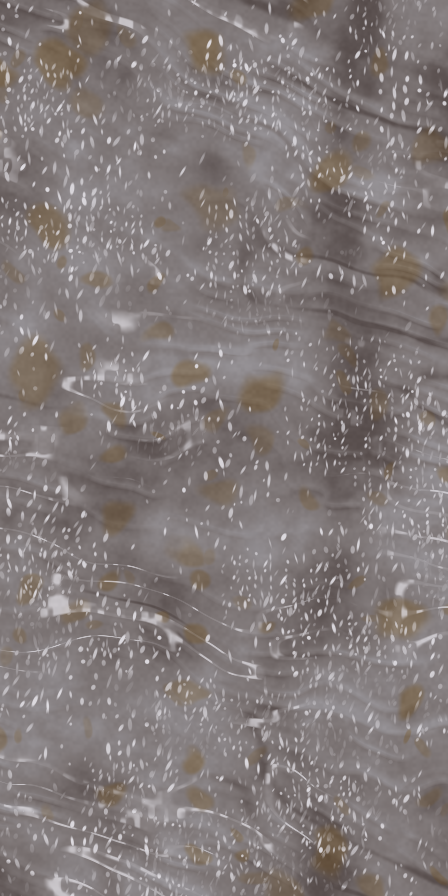
This texture is drawn by a WebGL 2 fragment shader. Its source:

```glsl
#version 300 es
precision highp float;
uniform vec2 u_resolution;
out vec4 fragColor;

float hash(vec2 p) {
  vec3 q = fract(p.xyx * 0.1031);
  q += dot(q, q.yzx + 33.33);
  return fract((q.x + q.y) * q.z);
}

vec2 hash2(vec2 p) {
  return vec2(hash(p), hash(p + 71.7));
}

float noise(vec2 p) {
  vec2 i = floor(p), f = p - i;
  f = f * f * f * (f * (f * 6.0 - 15.0) + 10.0);
  vec2 e = vec2(0.0, 1.0);
  return mix(mix(hash(i), hash(i + e.yx), f.x),
             mix(hash(i + e), hash(i + e.yy), f.x), f.y);
}

float fbm(vec2 p) {
  float sum = 0.0, amp = 0.5;
  for (int i = 0; i < 4; i++) {
    sum += amp * noise(p);
    p = mat2(0.8, 0.6, -0.6, 0.8) * p * 2.05 + 13.1;
    amp *= 0.5;
  }
  return sum / 0.9375;
}

vec2 rotate(vec2 p, float a) {
  float c = cos(a), s = sin(a);
  return vec2(c * p.x + s * p.y, c * p.y - s * p.x);
}

// Coordinates along and across the folds: slanted at both ends, level between
vec2 foldSpace(vec2 p) {
  float slope = 0.1 + 0.42 * smoothstep(0.9, 1.9, p.y) + 0.32 * (1.0 - smoothstep(0.1, 0.9, p.y));
  vec2 bend = vec2(noise(p * 3.1 + 5.0), noise(p * 3.7 + 41.0)) - 0.5;
  float ripple = noise(p * 11.0 + 23.0) - 0.5;
  return vec2(p.x, p.y + slope * (p.x - 0.5)) + 0.14 * bend + vec2(0.0, 0.025 * ripple);
}

float ridge(vec2 p) {
  float r = 1.0 - abs(2.0 * noise(p) - 1.0);
  return r * r;
}

float foldHeight(vec2 p) {
  vec2 f = foldSpace(p);
  return 0.62 * ridge(f * vec2(3.0, 11.0)) + 0.38 * ridge(f * vec2(8.0, 25.0) + 9.0);
}

// Scattered soft-edged oval spots, returned as opacity
float spots(vec2 p, float scale, float share, float seed) {
  vec2 q = p * scale, home = floor(q);
  float cover = 0.0;
  for (int j = -1; j <= 1; j++)
  for (int i = -1; i <= 1; i++) {
    vec2 cell = home + vec2(i, j);
    vec2 rnd = hash2(cell + seed), shape = hash2(cell + seed + 19.0);
    vec2 d = rotate(q - cell - rnd, shape.x * 3.0 - 1.5);
    float radius = mix(0.16, 0.44, shape.y * shape.y);
    float dist = length(d * vec2(0.85, 1.25)) / radius;
    float on = step(hash(cell + seed + 37.0), share);
    cover = max(cover, on * mix(0.45, 0.95, rnd.x) * (1.0 - smoothstep(0.6, 1.15, dist)));
  }
  return cover;
}

// Small upright dashes of reflected light, gathered in patches
float glints(vec2 p, float scale, float seed, float pixel) {
  vec2 q = p * scale, home = floor(q);
  float light = 0.0, blur = pixel * scale;
  for (int j = -1; j <= 1; j++)
  for (int i = -1; i <= 1; i++) {
    vec2 cell = home + vec2(i, j);
    vec2 rnd = hash2(cell + seed), shape = hash2(cell + seed + 53.0);
    vec2 centre = cell + 0.15 + 0.7 * rnd;
    vec2 d = rotate(q - centre, mix(-0.65, 0.35, shape.x));
    vec2 size = vec2(mix(0.08, 0.17, rnd.y), mix(0.14, 0.46, shape.y));
    float dist = (length(d / size) - 1.0) * size.x;
    float patchy = smoothstep(0.42, 0.72, noise(centre / scale * 6.5 + 3.0));
    float on = step(hash(cell + seed + 89.0), 0.08 + 0.7 * patchy);
    light = max(light, on * mix(0.35, 1.0, rnd.x) * (1.0 - smoothstep(-0.6 * blur, 0.8 * blur, dist)));
  }
  return light;
}

void main() {
  vec2 p = gl_FragCoord.xy / u_resolution.x;
  float pixel = 1.0 / u_resolution.x;
  vec2 f = foldSpace(p);

  // Relief of the folds, lit from above
  vec2 dy = vec2(0.0, 0.006);
  float height = foldHeight(p);
  float slope = foldHeight(p - dy) - foldHeight(p + dy);
  float strength = mix(0.35, 1.0, smoothstep(0.3, 0.65, noise(p * 4.0 + 61.0)));
  float tone = 0.53 + 1.1 * (fbm(p * 5.0) - 0.5) + 0.3 * (fbm(p * 24.0 + 7.0) - 0.5);
  tone += strength * (0.65 * clamp(slope, -0.4, 0.4) + 0.28 * (height - 0.45));

  // Shaded trough running down the right side
  float offset = p.x - 0.73 - 0.16 * (noise(vec2(p.y * 2.5, 4.0)) - 0.5);
  tone -= 0.42 * exp(-offset * offset / 0.006) * smoothstep(0.2, 0.6, noise(p * 4.5 + 31.0));

  // Dark creases between folds
  float crease = 1.0 - smoothstep(0.0, 0.1, abs(noise(f * vec2(2.6, 9.0) + 15.0) - 0.5));
  tone -= 0.32 * crease * smoothstep(0.45, 0.7, noise(p * 3.3 + 47.0));

  tone = clamp(tone, 0.0, 1.0);
  vec3 color = mix(vec3(0.34, 0.30, 0.295), vec3(0.49, 0.46, 0.46), smoothstep(-0.1, 0.55, tone));
  color = mix(color, vec3(0.58, 0.565, 0.58), smoothstep(0.45, 1.05, tone));

  // Ochre spots beneath the wet film
  vec2 wobble = 0.035 * (vec2(noise(p * 17.0), noise(p * 17.0 + 29.0)) - 0.5);
  float ochre = max(spots(p + wobble, 6.5, 0.5, 3.0), 0.8 * spots(p - wobble, 11.0, 0.3, 101.0));
  vec3 stain = mix(vec3(0.40, 0.31, 0.20), vec3(0.52, 0.44, 0.33), tone);
  color = mix(color, stain, 0.8 * ochre);

  // Wet highlights: dashes on the ridges and broken hairlines along them
  float crest = smoothstep(0.12, 0.5, height);
  float shine = max(glints(p, 36.0, 11.0, pixel), 0.85 * glints(p + 0.37, 58.0, 211.0, pixel));
  shine *= mix(0.25, 1.0, crest);
  float line = 1.0 - smoothstep(0.015, 0.07, abs(noise(f * vec2(4.0, 19.0) + 77.0) - 0.5));
  float broken = smoothstep(0.45, 0.75, noise(p * vec2(62.0, 38.0)));
  float region = smoothstep(0.48, 0.68, noise(p * 5.0 + 83.0));
  shine = max(shine, line * region * mix(0.15, 0.75, broken));
  color = mix(color, vec3(0.87, 0.86, 0.88), shine);

  color += 0.025 * (noise(p * 120.0) - 0.5);
  fragColor = vec4(color, 1.0);
}
```
